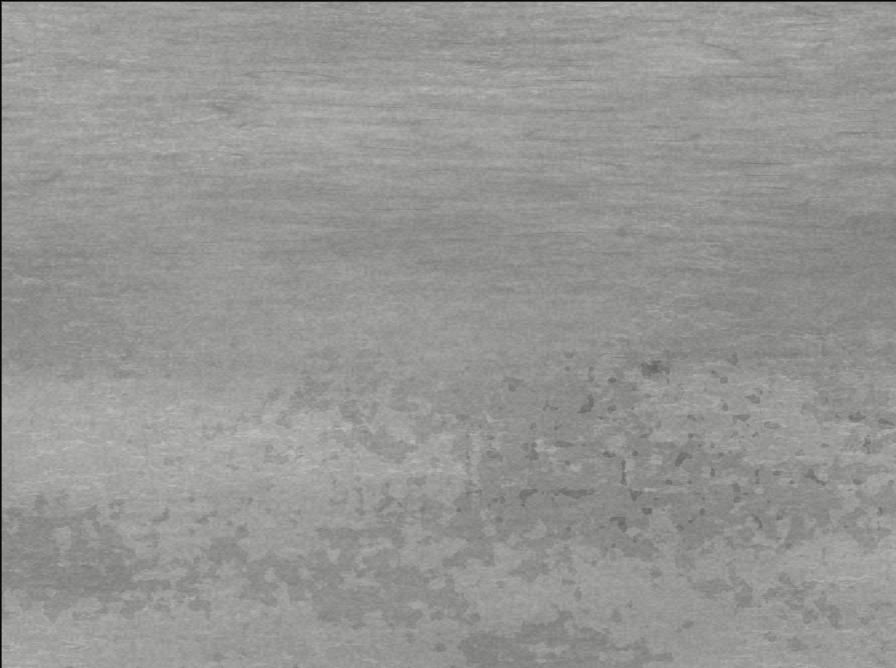
Reproduce this texture procedurally as a Shadertoy shader.

```glsl
// Weathered grey cement: brushed horizontal streaks above, worn and pitted plaster below.
// Layers of stretched value noise are summed into one grey tone, blended by height,
// and a thin dark border closes the top and left sides.

#define BASE_GREY vec3(0.594, 0.594, 0.586)
#define EDGE_GREY vec3(0.03)
#define EDGE_WIDTH 0.0024
#define CLOUD_AMOUNT 0.13
#define STREAK_AMOUNT 0.12
#define GRAIN_AMOUNT 0.085
#define FLECK_AMOUNT 0.050
#define WEAR_AMOUNT 0.058
#define PIT_AMOUNT 0.085
#define SCRATCH_AMOUNT 0.055

float hash(vec2 cell) {
    vec3 q = fract(cell.xyx * vec3(0.1031, 0.1030, 0.0973));
    q += dot(q, q.yzx + 33.33);
    return fract((q.x + q.y) * q.z);
}

float noise(vec2 p) {
    vec2 cell = floor(p);
    vec2 f = fract(p);
    f = f * f * (3.0 - 2.0 * f);
    float low = mix(hash(cell), hash(cell + vec2(1, 0)), f.x);
    float high = mix(hash(cell + vec2(0, 1)), hash(cell + vec2(1, 1)), f.x);
    return mix(low, high, f.y);
}

// Five octaves, each turned slightly to hide the lattice
float fbm(vec2 p) {
    float sum = 0.0;
    float weight = 0.5;
    for (int i = 0; i < 5; i++) {
        sum += weight * noise(p);
        p = mat2(0.96, 0.28, -0.28, 0.96) * p * 2.03 + 17.3;
        weight *= 0.5;
    }
    return sum / 0.97;
}

// Octaves that keep their horizontal stretch
float streaks(vec2 p) {
    return 0.40 * noise(p) + 0.35 * noise(p * vec2(2.3, 2.1) + 31.7)
         + 0.25 * noise(p * vec2(5.1, 3.7) + 73.1);
}

// Slow change of tone: pale brushed top, dull middle, paler worn band
float cloudTone(vec2 p) {
    float tone = CLOUD_AMOUNT * (fbm(p * vec2(2.2, 6.5) + 4.7) - 0.5);
    tone += 0.045 * (streaks(p * vec2(1.5, 24.0) + 9.0) - 0.5);
    tone += 0.012 * smoothstep(0.62, 0.85, p.y);
    tone -= 0.020 * smoothstep(0.38, 0.46, p.y) * smoothstep(0.72, 0.52, p.y);
    return tone;
}

// Long brush marks with a few thin dark scratches
float brushTone(vec2 p, float brushed) {
    p.y += 0.010 * sin(p.x * 3.1 + p.y * 5.0) + 0.012 * noise(p * vec2(3.0, 5.0));
    float tone = STREAK_AMOUNT * (streaks(p * vec2(9.0, 105.0)) - 0.5);
    float ridge = abs(noise(p * vec2(7.0, 62.0) + 51.0) - 0.5);
    float broken = smoothstep(0.52, 0.78, noise(p * vec2(14.0, 38.0) + 88.0));
    float scratch = smoothstep(0.07, 0.0, ridge) * broken;
    return tone * mix(0.38, 1.0, brushed) - SCRATCH_AMOUNT * scratch * brushed;
}

// Short pale dashes left on the raised grain
float fleckTone(vec2 p) {
    float dash = streaks(p * vec2(42.0, 165.0) + 12.0);
    float area = smoothstep(0.42, 0.64, fbm(p * vec2(4.0, 9.0) + 61.0));
    return FLECK_AMOUNT * smoothstep(0.56, 0.74, dash) * (0.30 + 0.70 * area);
}

// Ragged dark patches where the pale skin has worn away
float wearTone(vec2 p, float worn) {
    float area = fbm(p * vec2(3.6, 8.0) + 23.0);
    float crumbs = fbm(p * vec2(52.0, 64.0) + 5.0);
    float bare = smoothstep(-0.05, 0.07, crumbs - 0.54 + 1.1 * (area - 0.5));
    return WEAR_AMOUNT * worn * (0.34 - bare);
}

// Small sharp pits, gathered toward the right
float pitTone(vec2 p) {
    float band = smoothstep(0.10, 0.24, p.y) * smoothstep(0.52, 0.43, p.y);
    float side = mix(0.25, 1.0, smoothstep(0.45, 0.95, p.x));
    float spots = 0.75 * noise(p * vec2(60.0, 72.0) + 40.0)
                + 0.25 * noise(p * vec2(150.0, 165.0) + 3.0);
    float cluster = 0.10 * (fbm(p * vec2(7.0, 10.0) + 91.0) - 0.5);
    return -PIT_AMOUNT * band * side * smoothstep(0.73, 0.80, spots + cluster);
}

// Fine sandy grain, slightly wider than tall
float grainTone(vec2 p) {
    float fine = noise(p * vec2(250.0, 340.0) + 7.0);
    float coarse = noise(p * vec2(115.0, 175.0) + 19.0);
    return GRAIN_AMOUNT * (0.68 * fine + 0.32 * coarse - 0.5);
}

void mainImage(out vec4 fragColor, in vec2 fragCoord) {
    vec2 p = fragCoord / iResolution.y;
    float aspect = iResolution.x / iResolution.y;

    // Uneven boundary between the brushed and worn zones
    float height = p.y + 0.16 * (fbm(p * vec2(3.0, 5.0) + 37.0) - 0.5);
    float brushed = smoothstep(0.48, 0.74, height);
    float worn = mix(0.22, 1.0, smoothstep(0.50, 0.39, height)) * (1.0 - 0.9 * brushed);

    float tone = cloudTone(p) + brushTone(p, brushed) + fleckTone(p)
               + wearTone(p, worn) + pitTone(p) + grainTone(p);
    vec3 colour = BASE_GREY + tone;

    // Dark border on the top and left
    float inside = min(p.x, 1.0 - p.y);
    float soft = 0.6 / iResolution.y;
    float border = 1.0 - smoothstep(EDGE_WIDTH - soft, EDGE_WIDTH + soft, inside);
    border *= step(p.x, aspect);
    fragColor = vec4(mix(colour, EDGE_GREY, border), 1.0);
}
```
